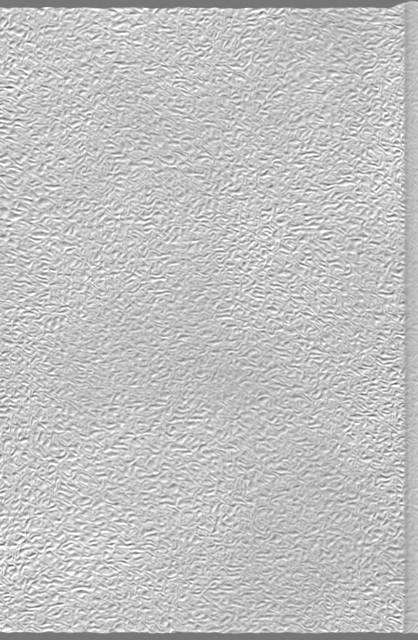
Give the GLSL for this texture, as a Shadertoy shader.

```glsl
#define GRAIN_FREQ vec2(88.0, 128.0)
#define GRAIN_CONTRAST 0.40
#define FINE_CONTRAST 0.10
#define LIGHT_STEP vec2(-0.0012, 0.0034)
#define LEATHER_TONE 0.765
#define BACKDROP_TONE 0.465
#define TOP_EDGE 0.9875
#define BOTTOM_EDGE 0.0115
#define HINGE_X 0.967

vec2 hashGradient(vec2 cell) {
    vec3 h = fract(cell.xyx * vec3(0.1031, 0.1030, 0.0973));
    h += dot(h, h.yzx + 33.33);
    float angle = 6.2832 * fract((h.x + h.y) * h.z);
    return vec2(cos(angle), sin(angle));
}

float gradientNoise(vec2 p) {
    vec2 i = floor(p), f = p - i;
    vec2 u = f * f * f * (f * (f * 6.0 - 15.0) + 10.0);
    vec2 e = vec2(0.0, 1.0);
    float a = dot(hashGradient(i), f);
    float b = dot(hashGradient(i + e.yx), f - e.yx);
    float c = dot(hashGradient(i + e.xy), f - e.xy);
    float d = dot(hashGradient(i + e.yy), f - e.yy);
    return mix(mix(a, b, u.x), mix(c, d, u.x), u.y);
}

// Rounded pebbles separated by sharp creases
float leatherHeight(vec2 p) {
    vec2 bend = vec2(gradientNoise(p * 5.0 + 11.0), gradientNoise(p * 4.0 + 47.0));
    vec2 q = (p + 0.035 * bend) * GRAIN_FREQ;
    q += 0.5 * vec2(gradientNoise(q * 0.6 + 70.0), gradientNoise(q * 0.6 + 130.0));
    float pebbles = abs(gradientNoise(q + 200.0));
    float folds = abs(gradientNoise(q * vec2(0.45, 0.6) + 350.0));
    return pebbles + 0.45 * min(folds, 0.3);
}

float leatherShade(vec2 p, vec2 uv) {
    float relief = leatherHeight(p + 0.5 * LIGHT_STEP) - leatherHeight(p - 0.5 * LIGHT_STEP);
    float patches = gradientNoise(p * 3.5 + 20.0) + 0.6 * gradientNoise(p * 11.0 + 60.0);
    float fine = gradientNoise(p * vec2(190.0, 260.0) + 500.0);
    float rim = smoothstep(0.3, 0.5, abs(uv.x - 0.5));
    float lit = relief * GRAIN_CONTRAST * (1.0 + 0.25 * rim + 0.4 * patches);
    lit += 1.2 * lit * abs(lit);
    float glow = 0.03 * exp(-pow((uv.x - 0.93) / 0.05, 2.0)) * smoothstep(0.35, 0.75, uv.y);
    float tone = LEATHER_TONE + 0.045 * patches + 0.02 * (0.5 - uv.x) + glow;
    return tone + lit + FINE_CONTRAST * fine;
}

void mainImage(out vec4 fragColor, in vec2 fragCoord) {
    vec2 uv = fragCoord / iResolution.xy;
    vec2 p = fragCoord / iResolution.y;
    float soft = max(1.0 / iResolution.y, 0.0012);
    float shade = leatherShade(p, uv);

    // Flattened hinge strip beside a soft groove
    float hinge = smoothstep(HINGE_X - 0.003, HINGE_X + 0.004, uv.x);
    float weave = gradientNoise(p * vec2(90.0, 150.0) + 800.0);
    float strip = 0.72 + 0.05 * weave + 0.04 * smoothstep(0.985, 1.0, uv.x);
    shade = mix(shade, mix(strip, shade, 0.25), hinge);
    shade -= 0.07 * exp(-pow((uv.x - HINGE_X - 0.005) / 0.006, 2.0));

    // Worn rim around the lower left corner
    float corner = length((p - vec2(0.045, 0.062)) / vec2(0.07, 0.055)) - 1.0;
    float nearCorner = smoothstep(0.05, 0.02, p.x) * smoothstep(0.05, 0.03, p.y);
    shade += 0.16 * nearCorner * exp(-pow(corner / 0.06, 2.0));
    shade -= 0.13 * nearCorner * exp(-pow((corner - 0.14) / 0.07, 2.0));

    // Ragged upper and lower edges over the backdrop
    float fray = 0.0025 * gradientNoise(vec2(p.x * 70.0, 3.3))
               + 0.0015 * gradientNoise(vec2(p.x * 16.0, 8.7));
    float top = TOP_EDGE + fray + 0.011 * smoothstep(0.93, 0.98, uv.x);
    float bottom = BOTTOM_EDGE + fray;
    float inside = min(top - uv.y, uv.y - bottom);
    shade += 0.06 * exp(-pow((inside - 0.002) / 0.003, 2.0));
    float cover = smoothstep(-soft, soft, inside);
    float backdrop = BACKDROP_TONE + 0.012 * gradientNoise(p * 150.0);

    fragColor = vec4(vec3(clamp(mix(backdrop, shade, cover), 0.0, 1.0)), 1.0);
}
```
